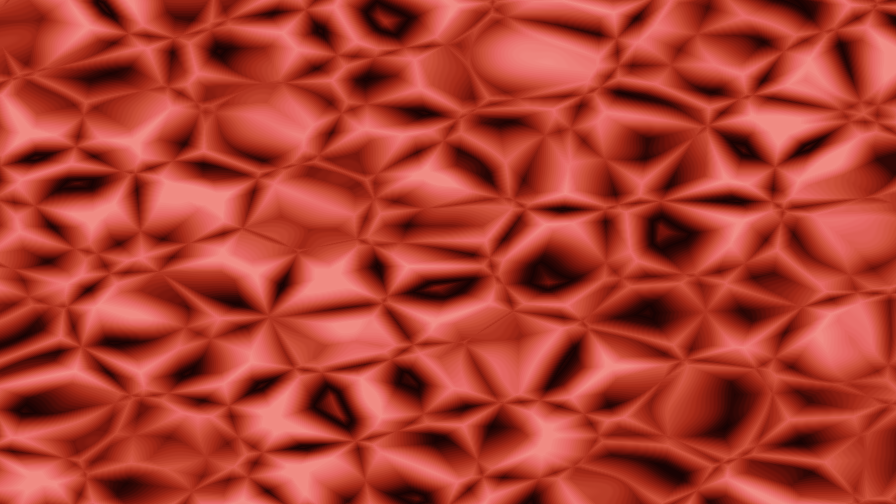
This texture is drawn by a Shadertoy shader. Its source:

```glsl
// Glossy red cellular skin: rounded pebbles, concave star gaps and dark creases.
#define CELLS vec2(5.8, 9.6)   // cells per canvas height, across and up
#define TILT 0.06              // shear that lifts cells to the right
#define SHRINK 0.38            // how far weak cells are squeezed into stars
#define PINCH 1.0              // darkening of creases away from the junctions
#define FOLD -0.43             // level below which creases open into lenses
#define BANDS 30.0             // tonal steps per unit of height
#define SEED vec2(37.0, 91.0)

const int TONES = 7;
const vec3 TONE[TONES] = vec3[](
    vec3(0.10, 0.01, 0.01), vec3(0.21, 0.03, 0.02), vec3(0.44, 0.07, 0.04),
    vec3(0.65, 0.16, 0.09), vec3(0.80, 0.31, 0.22), vec3(0.90, 0.40, 0.39),
    vec3(0.94, 0.54, 0.51));
const float LEVEL[TONES] = float[](-0.43, -0.32, -0.20, -0.05, 0.12, 0.28, 0.50);

// Sine-free hash: three random values per lattice cell
vec3 hash3(vec2 cell) {
    vec3 p = fract(cell.xyx * vec3(0.1031, 0.1030, 0.0973));
    p += dot(p, p.yxz + 33.33);
    return fract((p.xxy + p.yzz) * p.zyx);
}

// Three smallest weighted distances; the fourth power bows the borders
// outward from strong cells and inward on weak ones
vec3 nearestThree(vec2 p) {
    vec2 base = floor(p);
    vec3 near = vec3(1e4);
    for (int y = -2; y <= 2; y++) {
        for (int x = -2; x <= 2; x++) {
            vec2 cell = base + vec2(x, y);
            vec3 rnd = hash3(cell + SEED);
            vec2 offset = cell + rnd.xy - p;
            float d2 = dot(offset, offset);
            float d = d2 * d2 + SHRINK * rnd.z * rnd.z;
            if (d < near.x) near = vec3(d, near.xy);
            else if (d < near.y) near = vec3(near.x, d, near.y);
            else near.z = min(near.z, d);
        }
    }
    return sqrt(sqrt(near));
}

// Raised in cell centres, neutral at junctions, sunken along borders
float relief(vec2 p) {
    vec3 f = nearestThree(p);
    float h = (f.y - f.x) - PINCH * (f.z - f.y);
    return abs(h - FOLD) + FOLD;
}

// Soft terraces give the faint contour bands
float terrace(float h) {
    float s = h * BANDS;
    return (floor(s) + smoothstep(0.2, 0.8, fract(s))) / BANDS;
}

vec3 palette(float h) {
    vec3 color = TONE[0];
    for (int i = 1; i < TONES; i++) {
        float t = clamp((h - LEVEL[i - 1]) / (LEVEL[i] - LEVEL[i - 1]), 0.0, 1.0);
        color = mix(color, TONE[i], t);
    }
    return color;
}

void mainImage(out vec4 fragColor, in vec2 fragCoord) {
    vec2 uv = fragCoord / iResolution.y;
    uv.y -= TILT * uv.x;
    fragColor = vec4(palette(terrace(relief(uv * CELLS))), 1.0);
}
```
